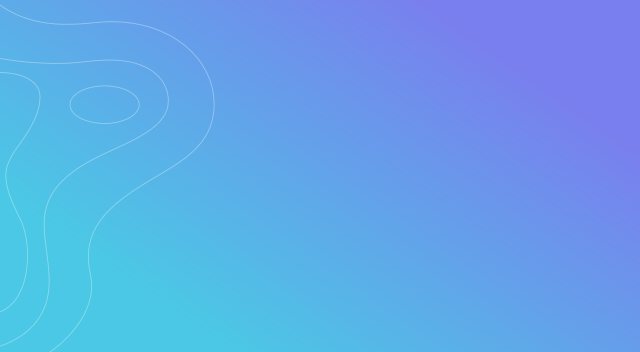
Give the GLSL for this background, as a WebGL 2 fragment shader.

```glsl
#version 300 es
precision highp float;
// Diagonal cyan to violet gradient with thin pale contour lines on the left.
// The contours are smooth cubic chains and one ellipse, stroked by distance.
// Layout units divide the canvas into 768 by 422, measured from the top left.

uniform vec2 u_resolution;
out vec4 fragColor;

const vec2 LAYOUT = vec2(768.0, 422.0);
const vec3 CYAN = vec3(0.294, 0.784, 0.898);
const vec3 VIOLET = vec3(0.475, 0.498, 0.933);
const float LINE_WIDTH = 1.0;
const float LINE_OPACITY = 0.36;
const int SPANS = 7;
const int STEPS = 16;

// Chains of cubic spans; neighbouring spans share an end point
const vec2 OUTER[22] = vec2[22](
  vec2(0, 6), vec2(25, 24), vec2(55, 30), vec2(85, 29),
  vec2(103, 29), vec2(117, 26), vec2(135, 26),
  vec2(205, 26), vec2(257, 70), vec2(257, 125),
  vec2(257, 175), vec2(215, 195), vec2(182, 215),
  vec2(140, 240), vec2(106, 265), vec2(106, 308),
  vec2(106, 322), vec2(110, 330), vec2(110, 345),
  vec2(109, 375), vec2(85, 405), vec2(60, 422));
const vec2 MIDDLE[22] = vec2[22](
  vec2(0, 70), vec2(22, 74), vec2(45, 76), vec2(70, 76),
  vec2(95, 76), vec2(108, 72), vec2(133, 72),
  vec2(175, 72), vec2(202, 92), vec2(202, 121),
  vec2(202, 152), vec2(160, 168), vec2(128, 183),
  vec2(85, 203), vec2(53, 226), vec2(53, 268),
  vec2(53, 292), vec2(59, 312), vec2(59, 338),
  vec2(59, 375), vec2(38, 402), vec2(0, 415));
const vec2 INNER[22] = vec2[22](
  vec2(0, 87), vec2(28, 87), vec2(48, 98), vec2(48, 116),
  vec2(48, 142), vec2(28, 166), vec2(17, 182),
  vec2(10, 193), vec2(7, 202), vec2(7, 210),
  vec2(7, 228), vec2(16, 246), vec2(24, 262),
  vec2(30, 274), vec2(33, 290), vec2(33, 306),
  vec2(33, 342), vec2(20, 366), vec2(0, 374),
  vec2(-4, 376), vec2(-8, 377), vec2(-12, 378));

vec2 cubicPoint(vec2 a, vec2 b, vec2 c, vec2 d, float t) {
  float s = 1.0 - t;
  return s * s * s * a + 3.0 * s * t * (s * b + t * c) + t * t * t * d;
}

float segmentDistance(vec2 p, vec2 a, vec2 b) {
  vec2 ab = b - a;
  float t = clamp(dot(p - a, ab) / dot(ab, ab), 0.0, 1.0);
  return length(p - a - ab * t);
}

float chainDistance(vec2 p, vec2 chain[22]) {
  float nearest = 1e4;
  vec2 previous = chain[0];
  for (int span = 0; span < SPANS; span++) {
    int k = span * 3;
    for (int i = 1; i <= STEPS; i++) {
      float t = float(i) / float(STEPS);
      vec2 next = cubicPoint(chain[k], chain[k + 1], chain[k + 2], chain[k + 3], t);
      nearest = min(nearest, segmentDistance(p, previous, next));
      previous = next;
    }
  }
  return nearest;
}

float ellipseDistance(vec2 p, vec2 radii) {
  float scaled = length(p / radii);
  float slope = length(p / (radii * radii));
  return abs(scaled * (scaled - 1.0)) / max(slope, 1e-4);
}

// Box-filtered stroke, so hairlines keep their weight at any size
float strokeCoverage(float dist, float width, float pixel) {
  float ramp = (0.5 * (width + pixel) - dist) / min(width, pixel);
  return clamp(ramp, 0.0, 1.0) * min(width / pixel, 1.0);
}

vec3 diagonalGradient(vec2 p) {
  float climb = 0.7 * p.x + LAYOUT.y - p.y;
  return mix(CYAN, VIOLET, clamp((climb - 195.0) / 585.0, 0.0, 1.0));
}

void main() {
  vec2 uv = gl_FragCoord.xy / u_resolution;
  vec2 p = vec2(uv.x, 1.0 - uv.y) * LAYOUT;
  float pixel = LAYOUT.x / u_resolution.x;
  vec3 color = diagonalGradient(p);

  // Contours fill only the left part of the canvas
  if (p.x < 270.0) {
    float dist = ellipseDistance(p - vec2(125.5, 125.5), vec2(41.5, 22.5));
    dist = min(dist, chainDistance(p, OUTER));
    dist = min(dist, chainDistance(p, MIDDLE));
    dist = min(dist, chainDistance(p, INNER));
    color = mix(color, vec3(1.0), LINE_OPACITY * strokeCoverage(dist, LINE_WIDTH, pixel));
  }
  fragColor = vec4(color, 1.0);
}
```
